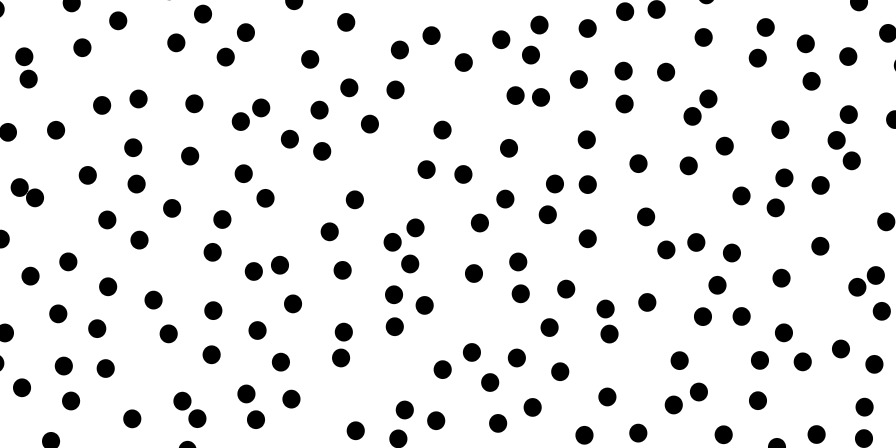
Give the GLSL for this pattern, as a Shadertoy shader.

```glsl
#define SPACING 0.117               // mean distance between dots, in canvas heights
#define JITTER 0.37                 // largest shift of a dot, in spacings
#define TILT 0.41                   // rotation of the hidden lattice, in radians
#define DOT_RADII vec2(0.0202, 0.0209)
#define PAPER vec3(1.0)
#define INK vec3(0.0)
#define SEED 17u

const float TAU = 6.2831853;
const float ROW_HEIGHT = 0.8660254; // row step of a triangular lattice

// Integer hash: two values in 0..1 per lattice cell
vec2 hash2(ivec2 cell) {
    uvec2 v = uvec2(cell + 4096) * 1664525u + 1013904223u + SEED;
    v.x += v.y * 1664525u;
    v.y += v.x * 1664525u;
    v ^= v >> 16u;
    v.x += v.y * 1664525u;
    v.y += v.x * 1664525u;
    v ^= v >> 16u;
    return vec2(v & 65535u) / 65535.0;
}

// Centre of a dot in lattice units: staggered rows, shifted within a disc
vec2 dotCentre(vec2 cell, float stagger) {
    vec2 rnd = hash2(ivec2(cell));
    float angle = TAU * rnd.x;
    vec2 shift = JITTER * sqrt(rnd.y) * vec2(cos(angle), sin(angle));
    return vec2(cell.x + 0.5 + stagger, (cell.y + 0.5) * ROW_HEIGHT) + shift;
}

// Approximate signed distance to an upright ellipse
float ellipseDistance(vec2 p, vec2 radii) {
    return (length(p / radii) - 1.0) * min(radii.x, radii.y);
}

// Distance to the nearest dot
float dotField(vec2 p) {
    float c = cos(TILT), s = sin(TILT);
    mat2 tilt = mat2(c, s, -s, c);
    vec2 q = tilt * p / SPACING;
    float baseRow = floor(q.y / ROW_HEIGHT);
    float nearest = 1.0;
    for (int j = -1; j <= 1; j++) {
        float row = baseRow + float(j);
        float stagger = 0.5 * mod(row, 2.0);
        float baseColumn = floor(q.x - stagger);
        for (int i = -1; i <= 1; i++) {
            vec2 centre = dotCentre(vec2(baseColumn + float(i), row), stagger);
            // Turn the offset back so that the ellipses stay upright
            vec2 offset = transpose(tilt) * (q - centre) * SPACING;
            nearest = min(nearest, ellipseDistance(offset, DOT_RADII));
        }
    }
    return nearest;
}

void mainImage(out vec4 fragColor, in vec2 fragCoord) {
    vec2 p = fragCoord / iResolution.y;
    float coverage = clamp(0.5 - dotField(p) * iResolution.y, 0.0, 1.0);
    fragColor = vec4(mix(PAPER, INK, coverage), 1.0);
}
```
